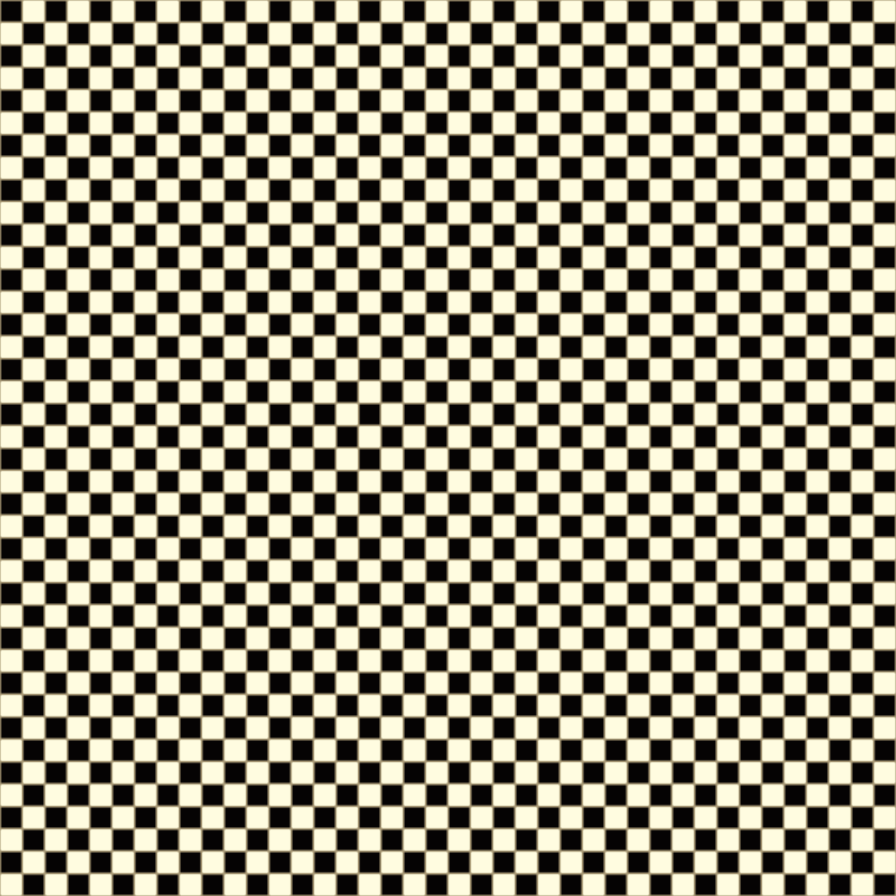
A Shadertoy shader for this pattern:

```glsl
#define CELLS 40.0                   // squares along the canvas height
#define EDGE 0.1                     // soft border on each side, in squares
#define SHOULDER 2.5                 // how fast the border brightens to cream
#define INK vec3(0.02, 0.01, 0.01)
#define TAN vec3(0.66, 0.60, 0.46)
#define CREAM vec3(1.00, 0.99, 0.88)

// Signed checker: +1 inside light squares, -1 inside dark ones, 0 on the seams
float softChecker(vec2 p, float edge) {
    vec2 cell = floor(p);
    vec2 local = fract(p);
    vec2 inset = min(local, 1.0 - local);
    vec2 rise = clamp(inset / edge, 0.0, 1.0);
    float side = 1.0 - 2.0 * mod(cell.x + cell.y, 2.0);
    return side * rise.x * rise.y;
}

// Ink to tan to cream, with a rounded shoulder on the light side
vec3 toneRamp(float s) {
    float shade = clamp(-s, 0.0, 1.0);
    float light = 1.0 - pow(1.0 - clamp(s, 0.0, 1.0), SHOULDER);
    return s < 0.0 ? mix(TAN, INK, shade) : mix(TAN, CREAM, light);
}

void mainImage(out vec4 fragColor, in vec2 fragCoord) {
    vec2 p = fragCoord / iResolution.y * CELLS;

    // Keep the border at least one pixel wide on small canvases
    float edge = min(max(EDGE, CELLS / iResolution.y), 0.5);

    fragColor = vec4(toneRamp(softChecker(p, edge)), 1.0);
}
```
